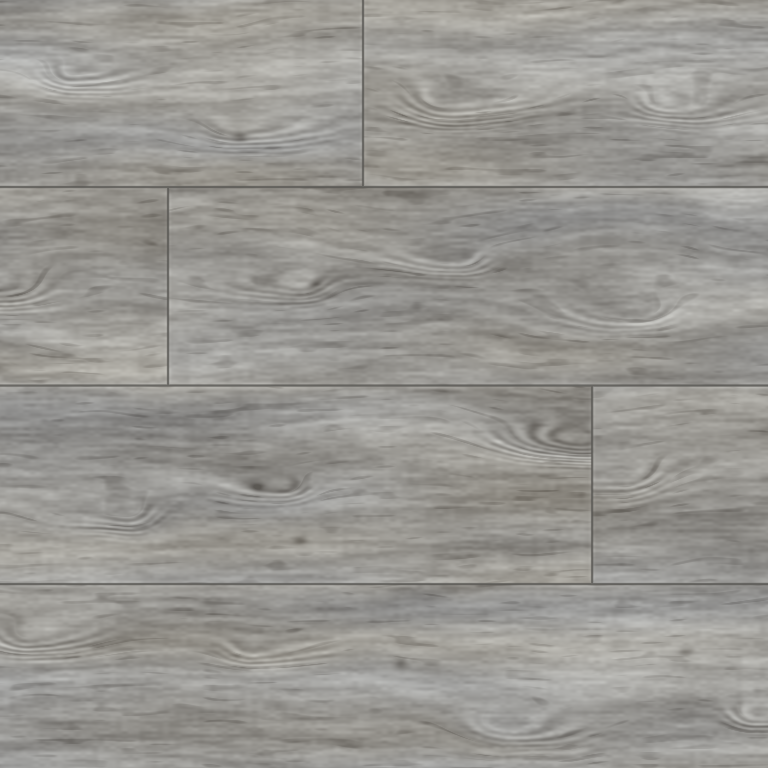
Write a WebGL 2 fragment shader that draws this texture.

```glsl
#version 300 es
precision highp float;

uniform vec2 u_resolution;
out vec4 fragColor;

float hash(vec2 p) {
    return fract(sin(dot(p, vec2(127.1, 311.7))) * 43758.5453);
}

float noise(vec2 p) {
    vec2 i = floor(p), f = fract(p);
    f = f * f * (3.0 - 2.0 * f);
    return mix(mix(hash(i), hash(i + vec2(1, 0)), f.x),
               mix(hash(i + vec2(0, 1)), hash(i + vec2(1, 1)), f.x), f.y);
}

// Noise centred on zero, stretched along the plank
float grain(vec2 p, vec2 frequency, float seed) {
    return noise(p * frequency + seed * vec2(17.3, 9.7)) - 0.5;
}

// Bends the grain height around scattered knots: x = lift, y = ring strength, z = dark core
vec3 knots(vec2 p, float plank, float rowHeight) {
    vec3 sum = vec3(0.0);
    float side = hash(vec2(plank, 4.0)) < 0.35 ? -1.0 : 1.0;
    for (int i = 0; i < 4; i++) {
        vec2 id = vec2(float(i) + 1.3, plank + 2.7);
        vec2 centre = vec2((float(i) + hash(id)) / 4.0, rowHeight * mix(0.25, 0.75, hash(id + 5.1)));
        float size = mix(0.45, 1.1, hash(id + 9.4));
        vec2 d = (p - centre) * vec2(side, 1.0);
        // One flank runs out into a long flame
        vec2 spread = vec2(d.x > 0.0 ? 0.14 : 0.06, 0.032) * size;
        float bump = exp(-dot(d / spread, d / spread));
        sum.x += 0.043 * size * bump;
        sum.y += bump;

        vec2 pin = p - vec2(hash(id + 21.0), rowHeight * hash(id + 33.0));
        pin /= vec2(0.009, 0.006);
        sum.z += step(0.6, hash(id + 41.0)) * exp(-dot(pin, pin));
    }
    return sum;
}

void main() {
    vec2 uv = gl_FragCoord.xy / u_resolution;

    // Four staggered rows; the lowest shows no butt joint
    float rowHeight = 0.2585;
    float rowPos = (uv.y + 0.019) / rowHeight;
    float row = floor(rowPos);
    float joint = vec4(1.4, 0.771, 0.2188, 0.4727)[int(row)];
    float plank = row * 2.0 + step(joint, uv.x) + 1.0;
    vec2 p = vec2(uv.x, fract(rowPos) * rowHeight);

    // Grain height, wavering and lifted by knots
    vec3 knot = knots(p, plank, rowHeight);
    float waver = 0.035 * grain(p, vec2(4.0, 9.0), plank) + 0.009 * grain(p, vec2(16.0, 30.0), plank);
    vec2 g = vec2(p.x, p.y + knot.x + waver);

    // Tone from broad bands down to fine fibres
    float tone = 0.51 + 0.08 * (hash(vec2(plank, 8.0)) - 0.5);
    tone += 0.62 * grain(g, vec2(2.3, 15.0), plank);
    tone += 0.34 * grain(g, vec2(5.0, 42.0), plank + 3.0);
    tone += 0.42 * grain(g, vec2(11.0, 115.0), plank + 6.0);
    tone += 0.30 * grain(p, vec2(36.0, 230.0), plank + 9.0);
    tone += 0.18 * grain(p, vec2(130.0, 260.0), plank + 12.0);

    // Growth rings fade away from the knots
    float ringPhase = g.y * 500.0 + 4.0 * grain(p, vec2(18.0, 40.0), plank);
    float ringFade = smoothstep(0.08, 0.7, knot.y) * (0.5 + noise(p * vec2(14.0, 30.0) + plank));
    tone += 0.19 * ringFade * sin(ringPhase);

    // Short dark pores, then pin knots
    float pores = smoothstep(0.72, 0.95, noise(g * vec2(28.0, 190.0) + plank * 5.3));
    tone -= 0.28 * pores + 0.65 * knot.z;

    vec3 darkGrey = vec3(0.465, 0.455, 0.438);
    vec3 paleGrey = vec3(0.735, 0.733, 0.717);
    vec3 colour = mix(darkGrey, paleGrey, clamp(tone + 0.02, -0.4, 1.15));

    // Cool and warm stains
    colour += vec3(-0.018, -0.003, 0.027) * grain(g, vec2(3.0, 18.0), plank + 20.0);

    // Fine seams with a faint pale bevel
    float rowSeam = abs(rowPos - round(rowPos)) * rowHeight;
    float seamDistance = min(rowSeam, abs(uv.x - joint));
    colour += 0.025 * (1.0 - smoothstep(0.002, 0.006, seamDistance));
    float seam = 1.0 - smoothstep(0.0004, 0.0025, seamDistance);
    colour = mix(colour, vec3(0.34, 0.335, 0.32), 0.8 * seam);

    fragColor = vec4(colour, 1.0);
}
```
